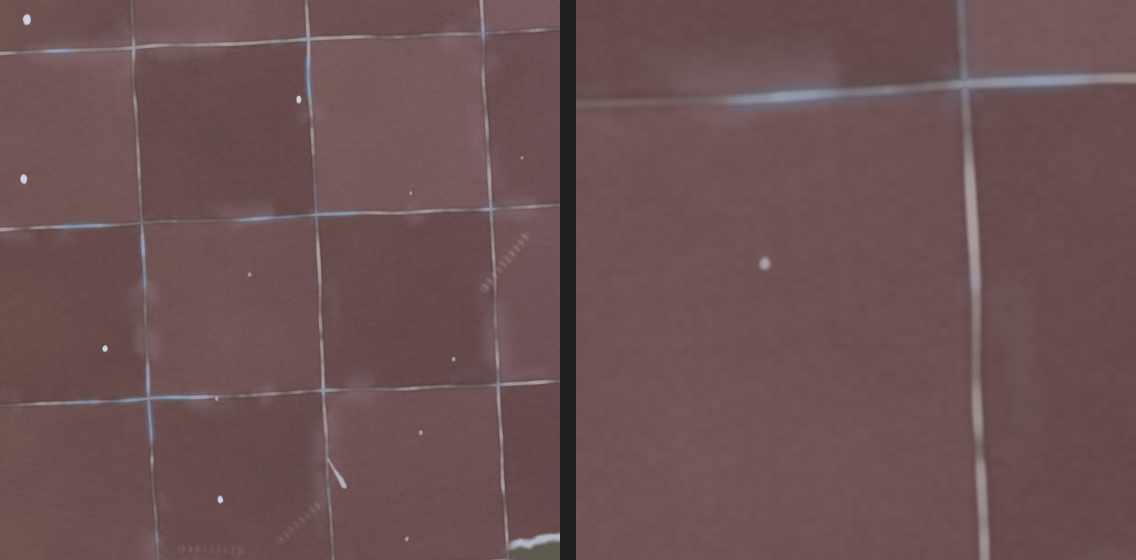
Left: the whole. Right: its middle third, enlarged.
Write a three.js fragment shader that draws this texture.

```glsl
// Worn red-brown quarry tiles in a slightly skewed square grid with thin pale grout.
// Grid distances give the joints; hashes and noise add tone changes, blue stains,
// white paint specks and ribbed scuffs.
#define TILE_SIZE vec2(0.3125, 0.3145)
#define GRID_ORIGIN vec2(0.281, 0.276)
#define GRID_SKEW vec2(0.048, -0.043)
#define GROUT_HALF 0.0029
#define EDGE 0.0018
#define TILE_DARK vec3(0.400, 0.292, 0.302)
#define TILE_LIGHT vec3(0.465, 0.352, 0.364)
#define GROUT_DULL vec3(0.450, 0.395, 0.390)
#define GROUT_PALE vec3(0.670, 0.635, 0.625)
#define STAIN_BLUE vec3(0.410, 0.470, 0.580)
#define PAINT_WHITE vec3(0.800, 0.820, 0.870)
#define SPECK_CELLS 7.0

varying vec2 vUv;

float hash(vec2 p) {
  return fract(sin(dot(p, vec2(127.1, 311.7))) * 43758.5453);
}

float noise(vec2 p) {
  vec2 i = floor(p), f = fract(p);
  f = f * f * (3.0 - 2.0 * f);
  return mix(mix(hash(i), hash(i + vec2(1.0, 0.0)), f.x),
             mix(hash(i + vec2(0.0, 1.0)), hash(i + 1.0), f.x), f.y);
}

float fbm(vec2 p) {
  float sum = 0.0, amp = 0.5;
  for (int i = 0; i < 4; i++) {
    sum += amp * noise(p);
    p = p * 2.03 + 17.1;
    amp *= 0.5;
  }
  return sum / 0.9375;
}

// Soft coverage of a shape of radius r at distance d
float cover(float d, float r, float soft) {
  return 1.0 - smoothstep(r - soft, r + soft, d);
}

// Stroke from a to b: x is its position along the line, y the distance
vec2 stroke(vec2 p, vec2 a, vec2 b) {
  vec2 ab = b - a;
  float t = clamp(dot(p - a, ab) / dot(ab, ab), 0.0, 1.0);
  return vec2(t * length(ab), length(p - a - ab * t));
}

// Row of short ribs left by a sliding object
float scuff(vec2 p, vec2 a, vec2 b) {
  vec2 s = stroke(p, a, b);
  float ribs = 0.25 + 0.75 * smoothstep(-0.1, 0.9, sin(s.x * 500.0 + s.y * 90.0));
  return ribs * cover(s.y, 0.007, 0.005) * (0.4 + 0.6 * noise(p * 60.0));
}

// Irregular white specks, at most one in each scatter cell
float specks(vec2 p, float cells, float chance, float radius) {
  vec2 id = floor(p * cells);
  vec2 centre = (id + 0.2 + 0.6 * vec2(hash(id + 3.7), hash(id + 9.2))) / cells;
  float r = radius * (0.65 + 0.5 * hash(id + 5.1));
  vec2 q = (p - centre) * vec2(1.15, 0.85);
  float d = length(q) + 0.0015 * (noise(p * 180.0) - 0.5);
  return step(hash(id + 21.4), chance) * cover(d, r, EDGE);
}

void main() {
  vec2 p = vUv;
  vec2 wobble = vec2(noise(vec2(p.y * 14.0, 2.0)), noise(vec2(p.x * 14.0, 8.0))) - 0.5;
  vec2 grid = (p + GRID_SKEW * p.yx - GRID_ORIGIN + 0.004 * wobble) / TILE_SIZE;
  vec2 tile = floor(grid);
  vec2 line = floor(grid + 0.5);
  vec2 joint = abs(grid - line) * TILE_SIZE;
  float nearest = min(joint.x, joint.y);

  // Tile tone: loose checker, lighter towards the top, with cloudy wear
  float checker = 1.0 - mod(tile.x + tile.y, 2.0);
  float cloud = fbm(p * 5.0 + tile * 3.1);
  float tone = 0.04 + 0.52 * checker + 0.30 * (hash(tile + 4.0) - 0.5);
  tone += 0.75 * (cloud - 0.5) + 0.50 * (p.y - 0.40);
  vec3 col = mix(TILE_DARK, TILE_LIGHT, clamp(tone, -0.15, 1.15));
  col += vec3(0.004, 0.006, -0.012) * (1.0 - p.x) * (0.5 + cloud);
  col += 0.018 * (noise(p * 230.0) - 0.5) + 0.010 * (noise(p * vec2(60.0, 190.0)) - 0.5);

  // Pale film and dark rim beside the joints
  float film = smoothstep(0.53, 0.75, fbm(p * 11.0 + 6.0)) * cover(nearest, 0.022, 0.022);
  col = mix(col, vec3(0.53, 0.44, 0.47), 0.50 * film);
  col *= 1.0 - 0.07 * cover(nearest, 0.006, 0.004);

  // Grout of uneven width and brightness
  vec2 wear = vec2(fbm(vec2(p.y * 22.0, line.x * 7.3)), fbm(vec2(p.x * 22.0, line.y * 5.7 + 40.0)));
  vec2 halfWidth = GROUT_HALF * (0.55 + 0.75 * wear);
  vec2 seam = vec2(cover(joint.x, halfWidth.x, EDGE), cover(joint.y, halfWidth.y, EDGE));
  float grout = max(seam.x, seam.y);
  float bright = seam.x > seam.y ? wear.x : wear.y;
  vec3 groutCol = mix(GROUT_DULL, GROUT_PALE, smoothstep(0.25, 0.72, bright));
  col = mix(col, groutCol, grout * (0.65 + 0.35 * bright));

  // Blue stains at crossings and along some stretches
  float crossing = exp(-dot(joint, joint) / 0.00022) * (0.4 + 0.6 * hash(line + 1.3));
  float stretch = smoothstep(0.58, 0.76, fbm(p * 8.0 + 31.0)) * cover(nearest, 0.006, 0.005);
  float stain = max(crossing * (0.45 + 0.55 * noise(p * 70.0)), stretch);
  col = mix(col, STAIN_BLUE + 0.16 * grout, 0.70 * stain);

  // Ribbed scuffs and a paint smear at a joint
  float marks = scuff(p, vec2(0.866, 0.486), vec2(0.940, 0.580));
  marks = max(marks, 0.6 * scuff(p, vec2(0.500, 0.036), vec2(0.573, 0.102)));
  marks = max(marks, 0.5 * scuff(p, vec2(0.325, 0.020), vec2(0.430, 0.017)));
  col = mix(col, vec3(0.64, 0.54, 0.54), 0.65 * marks);
  vec2 smear = stroke(p, vec2(0.586, 0.180), vec2(0.615, 0.132));
  col = mix(col, PAINT_WHITE, 0.75 * cover(smear.y, 0.001 + 0.10 * smear.x * noise(p * 90.0), 0.003));

  // Large and small paint specks
  col = mix(col, PAINT_WHITE, specks(p, SPECK_CELLS, 0.08, 0.0075));
  col = mix(col, PAINT_WHITE, 0.6 * specks(p + 0.37, SPECK_CELLS * 2.0, 0.05, 0.0035));

  // Chipped lower right corner
  float chip = p.y - 0.25 * (p.x - 0.90) - 0.018 + 0.022 * (fbm(p * 26.0) - 0.5);
  float side = smoothstep(0.895, 0.925, p.x);
  col = mix(col, vec3(0.37, 0.35, 0.31), side * cover(chip, 0.0, 0.004));
  col = mix(col, vec3(0.70, 0.71, 0.76), side * cover(abs(chip), 0.007, 0.005));

  gl_FragColor = vec4(clamp(col, 0.0, 1.0), 1.0);
}
```
